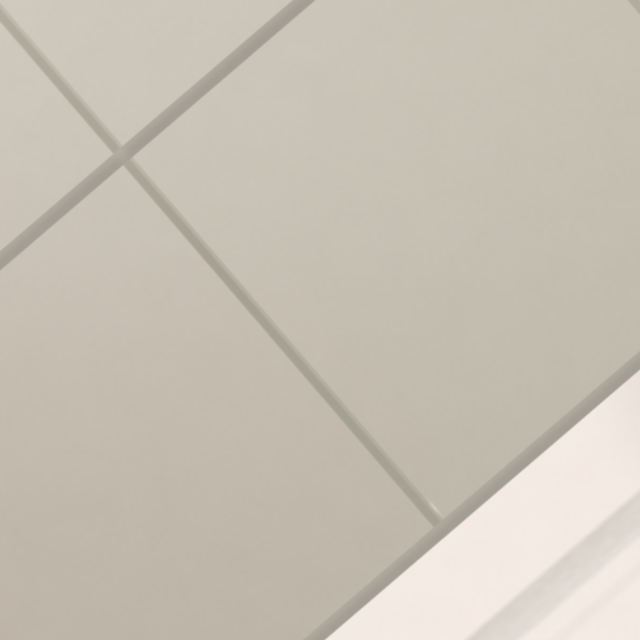
A WebGL 2 fragment shader for this texture:

```glsl
#version 300 es
precision highp float;
// Large square wall tiles on a diagonal, with grey joints and a pale ledge in the lower right corner.
uniform vec2 u_resolution;
out vec4 fragColor;

float hash(vec2 p) {
    vec3 q = fract(p.xyx * 0.1031);
    q += dot(q, q.yzx + 33.33);
    return fract((q.x + q.y) * q.z);
}

float valueNoise(vec2 p) {
    vec2 cell = floor(p), f = fract(p);
    f = f * f * (3.0 - 2.0 * f);
    return mix(mix(hash(cell), hash(cell + vec2(1, 0)), f.x),
               mix(hash(cell + vec2(0, 1)), hash(cell + vec2(1, 1)), f.x), f.y);
}

// Soft strip between two limits
float strip(float x, float low, float high, float blur) {
    return smoothstep(low - blur, low + blur, x) * (1.0 - smoothstep(high - blur, high + blur, x));
}

// Glazed tile face, lit from the upper left
vec3 tileColor(vec2 p) {
    vec3 lower = mix(vec3(0.742, 0.708, 0.655), vec3(0.735, 0.710, 0.660), p.x);
    vec3 upper = mix(vec3(0.815, 0.785, 0.740), vec3(0.780, 0.755, 0.705), p.x);
    return mix(lower, upper, smoothstep(-0.1, 1.05, p.y));
}

// Ledge with a shaded step running along it
vec3 ledgeColor(vec2 p, vec2 q) {
    vec3 color = mix(vec3(0.955, 0.918, 0.890), vec3(0.905, 0.873, 0.843),
                     smoothstep(0.9, 1.05, p.x) * smoothstep(0.2, 0.4, p.y));
    float step1 = strip(q.y, -0.978, -0.923, 0.006);
    float fade = smoothstep(-1.0, -0.92, q.y);
    color = mix(color, mix(vec3(0.905, 0.875, 0.850), vec3(0.855, 0.825, 0.795), fade), step1);
    color -= 0.018 * strip(q.y, -1.025, -1.008, 0.006);
    return color + step1 * 0.02 * (valueNoise(q * vec2(60.0, 130.0)) - 0.5);
}

void main() {
    vec2 p = gl_FragCoord.xy / u_resolution;
    float edge = max(0.0022, 0.8 / u_resolution.y);

    // Tile frame: origin at a joint crossing, x along the rising joints
    vec2 offset = p - vec2(0.1914, 0.7565);
    vec2 q = vec2(dot(offset, vec2(0.759, 0.651)), dot(offset, vec2(-0.651, 0.759)));
    vec2 pitch = vec2(0.766, 0.769);
    vec2 joint = q - pitch * round(q / pitch);

    vec3 color = tileColor(p);

    // Falling joints: worn rim on the right side, darker core
    vec3 jointColor = mix(vec3(0.645, 0.632, 0.575), vec3(0.695, 0.670, 0.620),
                          smoothstep(0.55, 1.0, p.y));
    float rim = strip(joint.x, -0.0085, 0.0105, edge);
    float core = strip(joint.x, -0.0080, 0.0050, edge * 1.4);
    color = mix(color, mix(color, jointColor, 0.5), rim);
    color = mix(color, jointColor, core);

    // Rising joints: slightly wider, with a softer upper side
    vec3 risingColor = mix(vec3(0.640, 0.620, 0.578), vec3(0.685, 0.662, 0.615),
                           smoothstep(-0.004, 0.012, joint.y));
    color = mix(color, risingColor, strip(joint.y, -0.0115, 0.0115, edge));

    // Paler filler where joints cross
    color += 0.03 * exp(-dot(joint, joint) / 0.00012) * step(-0.4, q.y);

    // Small glint on the tile corner beside the ledge
    vec2 glint = (q - vec2(0.0115, -0.735)) / vec2(0.003, 0.012);
    color += 0.09 * exp(-dot(glint, glint));

    color = mix(color, ledgeColor(p, q), smoothstep(-0.780 + edge, -0.780 - edge, q.y));

    // Faint mottling and grain
    color += 0.006 * (valueNoise(p * 24.0) - 0.5) + 0.006 * (valueNoise(p * 150.0) - 0.5);
    fragColor = vec4(color, 1.0);
}
```
